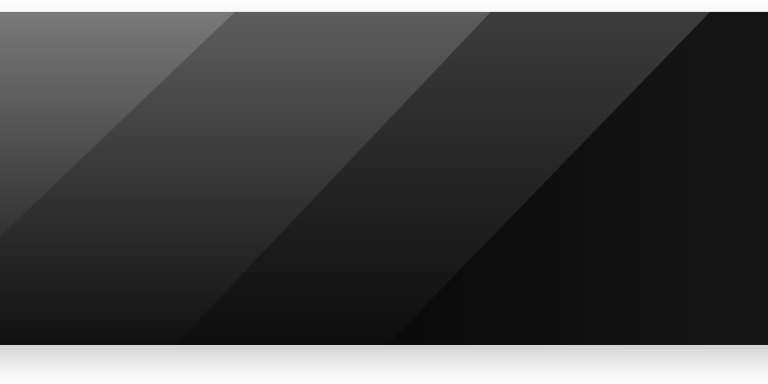
A Shadertoy shader for this background:

```glsl
#define PANEL_BOTTOM 0.1016
#define PANEL_TOP 0.9690
#define EDGE_FEET vec3(0.504, 0.228, -0.148)
#define EDGE_HEADS vec3(0.9245, 0.639, 0.306)
#define BAND_LOW vec3(0.052, 0.066, 0.060)
#define BAND_HIGH vec3(0.235, 0.365, 0.475)
#define BASE_DARK 0.036
#define BASE_LIGHT 0.078
#define PAPER 0.99
#define SHADOW_DEPTH 0.165
#define SHADOW_REACH 0.10

// Antialiased coverage: 1 where the signed distance is negative
float coverage(float dist) {
    return clamp(0.5 - dist / fwidth(dist), 0.0, 1.0);
}

// Light margin with a soft shadow beneath the panel and a faint one above
float paperShade(float y) {
    float below = clamp(1.0 - (PANEL_BOTTOM - y) / SHADOW_REACH, 0.0, 1.0);
    float above = clamp((1.0 - y) / (1.0 - PANEL_TOP), 0.0, 1.0);
    float shadow = y < 0.5 ? SHADOW_DEPTH * pow(below, 1.3) : 0.02 * above;
    return PAPER - shadow;
}

// Dark panel overlaid with slanted bands, lightest at the upper left
float panelShade(vec2 uv) {
    float height = (uv.y - PANEL_BOTTOM) / (PANEL_TOP - PANEL_BOTTOM);
    float shade = mix(BASE_DARK, BASE_LIGHT, smoothstep(0.45, 0.95, uv.x));
    vec3 edges = mix(EDGE_FEET, EDGE_HEADS, height);
    vec3 bands = mix(BAND_LOW, BAND_HIGH, clamp(height, 0.0, 1.0));
    for (int i = 0; i < 3; i++) {
        shade = mix(shade, bands[i], coverage(uv.x - edges[i]));
    }
    return shade;
}

void mainImage(out vec4 fragColor, in vec2 fragCoord) {
    vec2 uv = fragCoord / iResolution.xy;
    float panelDistance = max(PANEL_BOTTOM - uv.y, uv.y - PANEL_TOP);
    float shade = mix(paperShade(uv.y), panelShade(uv), coverage(panelDistance));
    fragColor = vec4(vec3(shade), 1.0);
}
```
